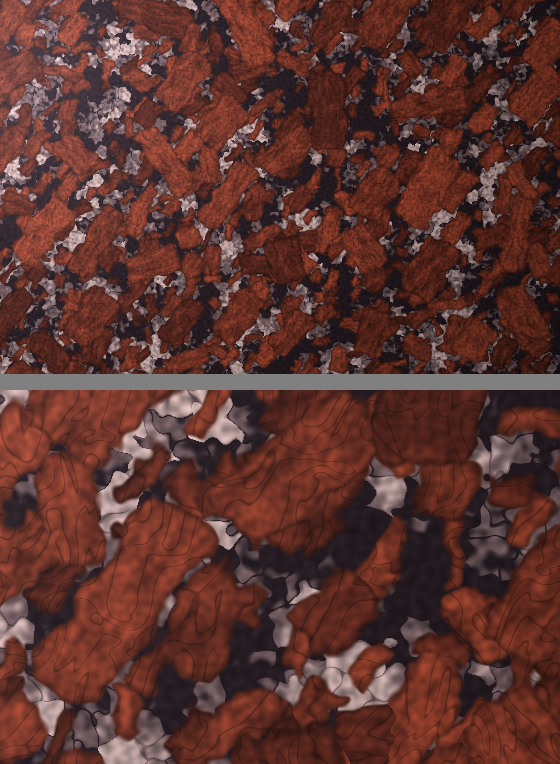
Top, the full canvas; bottom, a detail of the centre.
Write a WebGL 2 fragment shader that draws this texture.

```glsl
#version 300 es
precision highp float;

uniform vec2 u_resolution;
out vec4 fragColor;

const vec3 BLACK_MICA = vec3(0.105, 0.075, 0.095);
const vec3 GREY_QUARTZ = vec3(0.34, 0.27, 0.28);
const vec3 PALE_QUARTZ = vec3(0.62, 0.53, 0.52);
const vec3 DARK_FELDSPAR = vec3(0.25, 0.10, 0.075);
const vec3 RED_FELDSPAR = vec3(0.47, 0.195, 0.13);
const vec3 SHEEN = vec3(0.17, 0.155, 0.175);

vec2 hash2(vec2 p) {
  vec3 q = fract(p.xyx * vec3(0.1031, 0.1030, 0.0973));
  q += dot(q, q.yzx + 33.33);
  return fract((q.xx + q.yz) * q.zy);
}

mat2 rotation(float a) {
  float c = cos(a), s = sin(a);
  return mat2(c, -s, s, c);
}

float cornerSlope(vec2 cell, vec2 offset) {
  float a = 6.2832 * hash2(cell).x;
  return dot(vec2(cos(a), sin(a)), offset);
}

float gradientNoise(vec2 p) {
  vec2 i = floor(p), f = fract(p);
  vec2 u = f * f * f * (f * (f * 6.0 - 15.0) + 10.0);
  vec2 e = vec2(1.0, 0.0);
  float low = mix(cornerSlope(i, f), cornerSlope(i + e, f - e), u.x);
  float high = mix(cornerSlope(i + e.yx, f - e.yx), cornerSlope(i + 1.0, f - 1.0), u.x);
  return mix(low, high, u.y);
}

vec2 noisePair(vec2 p) {
  return vec2(gradientNoise(p), gradientNoise(p + vec2(37.2, 71.8)));
}

float roundedBox(vec2 p, vec2 halfSize, float radius) {
  vec2 q = abs(p) - halfSize + radius;
  return length(max(q, 0.0)) + min(max(q.x, q.y), 0.0) - radius;
}

// Nearest scattered crystal: signed distance, tint, tilt
vec3 crystalLayer(vec2 p, float size, float presence, vec2 seed) {
  vec2 q = p / size + seed;
  vec2 home = floor(q);
  vec3 nearest = vec3(1.0, 0.5, 0.0);
  for (int y = -1; y <= 1; y++) {
    for (int x = -1; x <= 1; x++) {
      vec2 cell = home + vec2(x, y);
      vec2 place = hash2(cell), form = hash2(cell + 19.7), kind = hash2(cell + 53.1);
      if (kind.x > presence) continue;
      float swing = 2.0 * form.x - 1.0;
      float tilt = 0.9 + 1.5 * swing * swing * swing;
      vec2 halfSize = vec2(mix(0.28, 0.56, form.y), mix(0.28, 0.15, fract(form.y * 7.3)));
      vec2 local = rotation(tilt) * (q - cell - 0.5 - 0.7 * (place - 0.5));
      float d = roundedBox(local, halfSize, 0.11) * size;
      if (d < nearest.x) nearest = vec3(d, kind.y, tilt);
    }
  }
  return nearest;
}

// Cellular grains: random tone, gap to the grain border
vec2 grains(vec2 p) {
  vec2 home = floor(p);
  float first = 9.0, second = 9.0, tone = 0.0;
  for (int y = -1; y <= 1; y++) {
    for (int x = -1; x <= 1; x++) {
      vec2 cell = home + vec2(x, y);
      float d = length(cell + hash2(cell) - p);
      if (d < first) {
        second = first;
        first = d;
        tone = hash2(cell + 11.3).y;
      } else {
        second = min(second, d);
      }
    }
  }
  return vec2(tone, second - first);
}

// Dark groundmass with clustered pale grains
vec3 groundmass(vec2 p) {
  vec2 grain = grains(p * 34.0 + 0.6 * noisePair(p * 60.0));
  float tone = grain.x + 0.9 * gradientNoise(p * 7.0) + 0.4 * gradientNoise(p * 75.0);
  tone -= 0.25 * (1.0 - smoothstep(0.0, 0.16, grain.y));
  vec3 color = mix(BLACK_MICA, GREY_QUARTZ, smoothstep(0.38, 0.64, tone));
  color = mix(color, PALE_QUARTZ, smoothstep(0.68, 1.05, tone));
  return color * (1.0 + 0.45 * gradientNoise(p * 110.0));
}

// Red crystal with streaks and hairline cracks along its axis
vec3 feldspar(vec2 p, vec3 crystal) {
  vec2 axis = rotation(crystal.z) * p;
  float streak = gradientNoise(axis * vec2(28.0, 85.0));
  float crack = abs(gradientNoise(axis * vec2(24.0, 62.0) + 2.0 * gradientNoise(p * 18.0)));
  float tone = crystal.y + 0.7 * streak + 0.5 * gradientNoise(p * 26.0);
  vec3 color = mix(DARK_FELDSPAR, RED_FELDSPAR, clamp(tone, 0.0, 1.15));
  color *= mix(0.70, 1.0, smoothstep(0.0, 0.07, crack));
  color *= mix(0.65, 1.0, smoothstep(0.0, 0.009, -crystal.x));
  return color * (1.0 + 0.35 * gradientNoise(p * 125.0));
}

void main() {
  vec2 p = gl_FragCoord.xy / u_resolution.y;
  float edge = max(0.0025, 0.8 / u_resolution.y);
  vec2 rough = p + 0.017 * noisePair(p * 20.0) + 0.007 * noisePair(p * 65.0);

  // Crystals from small to large over the groundmass
  vec3 color = groundmass(p);
  for (int i = 0; i < 3; i++) {
    float size = 0.056 * pow(1.85, float(i));
    vec3 crystal = crystalLayer(rough, size, 0.86, vec2(13.4, 47.9) * float(i + 1));
    color = mix(color, feldspar(p, crystal), smoothstep(edge, -edge, crystal.x));
  }

  // Polished sheen from the upper left, falling off to the right
  float sheen = exp(-2.6 * pow(length((p - vec2(0.0, 0.82)) * vec2(1.0, 0.95)), 1.6));
  float exposure = mix(1.08, 0.74, smoothstep(0.55, 1.6, length(p - vec2(0.3, 0.75))));
  color = color * (exposure + 0.12 * sheen) + SHEEN * sheen;
  fragColor = vec4(clamp(color, 0.0, 1.0), 1.0);
}
```
